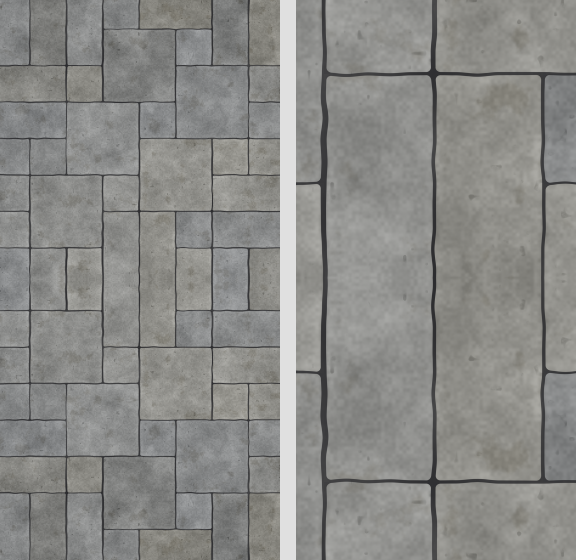
Left, the full canvas; right, a detail of the centre.
This texture is drawn by a Shadertoy shader. Its source:

```glsl
// Weathered grey stone paving: 2x2 slabs and single setts on a five-cell lattice,
// some slabs halved into strips. The rows mirror about the middle; each stone has
// its own tint and layered noise stains, with thin uneven dark joints between.

#define COLUMNS 7.68                       // grid cells across the canvas
#define GRID_SHIFT vec2(0.18, 7.86)        // left offset, row at the mirror line
#define MIRROR_Y 7.70                      // mirror height in cells
#define CORNER 0.045                       // stone corner radius
#define JOINT_MIN 0.006
#define JOINT_MAX 0.030
#define STONE_COLOR vec3(0.545, 0.546, 0.535)
#define JOINT_COLOR vec3(0.17, 0.17, 0.18)
#define STAIN 0.21
#define GRAIN 0.055

float hash(vec2 p) {
    vec3 q = fract(p.xyx * vec3(0.1031, 0.1030, 0.0973));
    q += dot(q, q.yzx + 33.33);
    return fract((q.x + q.y) * q.z);
}

float noise(vec2 p) {
    vec2 i = floor(p), f = fract(p);
    f = f * f * (3.0 - 2.0 * f);
    return mix(mix(hash(i), hash(i + vec2(1, 0)), f.x),
               mix(hash(i + vec2(0, 1)), hash(i + vec2(1, 1)), f.x), f.y);
}

float fbm(vec2 p) {
    float sum = 0.0, amp = 0.5;
    for (int i = 0; i < 5; i++) {
        sum += amp * noise(p);
        p = mat2(1.6, 1.2, -1.2, 1.6) * p + 7.3;
        amp *= 0.55;
    }
    return sum / 1.06;
}

// Lower and upper corner of the stone covering a grid point
void findStone(vec2 p, out vec2 lo, out vec2 hi) {
    vec2 cell = floor(p);
    int k = (int(cell.x) - 2 * int(cell.y) + 20) % 5;
    lo = cell;
    hi = cell + 1.0;
    if (k != 3) {
        vec2 slab = cell - vec2(k == 2 || k == 0, k == 4 || k == 0);
        bool tall = slab.y == 0.0 || slab.y > 5.0;
        bool whole = slab.y > 0.0 && slab.x > 0.0 && slab.x < 6.0;
        if (tall) {
            lo.y = slab.y;
            hi.y = slab.y + 2.0;
        } else {
            lo.x = slab.x;
            hi.x = slab.x + 2.0;
            if (whole && slab.x < 5.5) {
                lo.y = slab.y;
                hi.y = slab.y + 2.0;
            }
        }
    }
    // Long strip in the corner, and stones running through the mirror line
    if (cell.x == 0.0 && cell.y < 2.0) {
        lo = vec2(-1.0, -1.0);
        hi = vec2(1.0, 2.0);
    }
    if (hi.y > 7.5) hi.y = 9.0;
}

void mainImage(out vec4 fragColor, in vec2 fragCoord) {
    vec2 uv = fragCoord / iResolution.xy;
    float px = COLUMNS / iResolution.x;
    vec2 p = vec2(uv.x * COLUMNS + GRID_SHIFT.x,
                  GRID_SHIFT.y - abs(uv.y * COLUMNS * 2.0 - MIRROR_Y));

    // Chipped edges: a small wobble of the lookup position
    vec2 wobble = vec2(noise(p * 5.0), noise(p * 5.0 + 40.0)) - 0.5;
    vec2 q = p + 0.022 * wobble;
    vec2 lo, hi;
    findStone(q, lo, hi);
    vec2 id = lo + 0.37 * hi + 5.0;

    // Rounded box distance; upright joints are the wider ones
    vec2 gap = vec2(noise(p * 0.9 + 11.0), 0.55 * noise(p * 0.9 + 27.0));
    vec2 inset = min(q - lo, hi - q) - mix(vec2(JOINT_MIN), vec2(JOINT_MAX), gap);
    vec2 e = CORNER - inset;
    float d = CORNER - length(max(e, 0.0)) - min(max(e.x, e.y), 0.0);

    // Stone surface: tint, cloudy stains, pits and fine grain
    float tone = hash(id * 3.1);
    float warmth = hash(id * 5.7 + 9.0) - 0.5;
    vec2 s = p + 17.0 * vec2(tone, warmth);
    float cloud = fbm(s * 1.7 + 0.6 * fbm(s * 3.0));
    float mottle = fbm(s * 6.0 + 3.0);
    vec3 color = STONE_COLOR + 0.055 * (tone - 0.5);
    color += vec3(0.022, 0.008, -0.026) * warmth;
    color += STAIN * (cloud - 0.5) + 0.10 * (mottle - 0.5);
    color -= vec3(0.05, 0.055, 0.065) * smoothstep(0.60, 0.78, fbm(s * 3.2 + 50.0));
    color -= 0.10 * smoothstep(0.80, 0.95, noise(s * 15.0)) * smoothstep(0.5, 0.7, mottle);
    color += GRAIN * (noise(p * 30.0) - 0.5);

    // Broad light falloff towards the ends and the left side
    color += 0.018 - 0.045 * smoothstep(0.15, 0.5, abs(uv.y - 0.5));
    color -= 0.02 * smoothstep(0.35, 0.0, uv.x);

    // Worn pale rim, then the joint
    float rim = smoothstep(0.0, 0.03, d) * smoothstep(0.10, 0.04, d);
    color += 0.035 * rim * noise(p * 2.5 + 70.0);
    float joint = 1.0 - smoothstep(-0.6 * px, 0.7 * px, d);
    float depth = 0.72 + 0.28 * noise(p * 1.5 + 90.0);
    color = mix(color, JOINT_COLOR, joint * depth);

    fragColor = vec4(clamp(color, 0.0, 1.0), 1.0);
}
```
